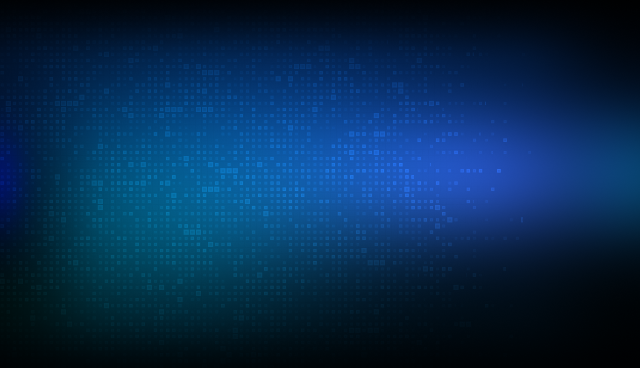
This background is drawn by a Shadertoy shader. Its source:

```glsl
float hash(vec2 p) {
    p = fract(p * vec2(0.1031, 0.1137));
    p += dot(p, p.yx + 33.33);
    return fract((p.x + p.y) * p.x * 47.3);
}

float glow(vec2 p, vec2 center, vec2 radius) {
    vec2 q = (p - center) / radius;
    return exp(-dot(q, q));
}

// Filled square with soft edges, centred on zero
float square(vec2 p, float halfSize, float soft) {
    vec2 side = smoothstep(halfSize + soft, halfSize - soft, abs(p));
    return side.x * side.y;
}

// Overlapping pools of light
vec3 backdrop(vec2 uv) {
    vec3 color = vec3(0.0, 0.014, 0.03);
    color += vec3(0.0, 0.06, 0.09) * glow(uv, vec2(0.50, 0.48), vec2(0.60, 0.42));
    color += vec3(0.01, 0.09, 0.25) * glow(uv, vec2(0.45, 0.74), vec2(0.55, 0.27));
    color += vec3(0.0, 0.25, 0.31) * glow(uv, vec2(0.25, 0.42), vec2(0.25, 0.30))
           * smoothstep(-0.04, 0.17, uv.x);
    color += vec3(0.05, 0.13, 0.26) * glow(uv, vec2(0.52, 0.50), vec2(0.21, 0.23));
    color += vec3(0.12, 0.175, 0.45) * glow(uv, vec2(0.76, 0.52), vec2(0.20, 0.18));
    color += vec3(0.0, 0.16, 0.21) * glow(uv, vec2(1.02, 0.52), vec2(0.12, 0.16));
    color += vec3(0.0, 0.0, 0.24) * glow(uv, vec2(0.0, 0.51), vec2(0.04, 0.13));
    color += vec3(0.0, 0.02, 0.0) * glow(uv, vec2(0.03, 0.17), vec2(0.15, 0.15));

    // Darken the upper and lower borders and the right corners
    color *= smoothstep(1.07, 0.83, uv.y) * smoothstep(-0.12, 0.15, uv.y);
    float corner = smoothstep(0.8, 1.0, uv.x) * smoothstep(0.12, 0.4, abs(uv.y - 0.52));
    return color * (1.0 - 0.6 * corner);
}

// Brightness of the grid of small tiles
float tiles(vec2 uv, float aspect) {
    vec2 grid = uv * vec2(aspect, 1.0) * 60.0 + vec2(0.15, 0.35);
    vec2 cell = floor(grid);
    vec2 p = fract(grid) - 0.5;
    float soft = 30.0 / iResolution.y;
    float pick = hash(cell + 7.0);
    float tone = hash(cell + 91.0);

    // Layered sines gather the tiles into loose patches
    float patches = 0.5 + 0.25 * sin(cell.x * 0.31 + 1.7 * sin(cell.y * 0.23))
                  + 0.25 * sin(cell.y * 0.47 + 1.3 * sin(cell.x * 0.19));
    float presence = smoothstep(0.80, 0.62, uv.x + 0.06 * sin(cell.y * 2.3));
    float shown = step(pick + 0.03, presence * (0.65 + 0.33 * patches));

    // Most tiles are small; a few fill their cell and form short runs
    float run = step(0.965, hash(floor(cell / vec2(3.0, 1.0)) + 23.0));
    float large = max(step(0.97, tone), run * step(0.35, tone));
    float size = mix(0.20 + 0.09 * tone, 0.42, large);
    float body = square(p, size, soft);
    float core = square(p, size * 0.5, soft);
    float level = mix(0.15 + 0.45 * tone * tone + 0.2 * patches, 0.55, large);
    float seam = 1.0 - square(p, 0.45, soft);
    return shown * level * (body - 0.35 * core) - 0.05 * presence * seam;
}

void mainImage(out vec4 fragColor, in vec2 fragCoord) {
    vec2 uv = fragCoord / iResolution.xy;
    vec3 color = backdrop(uv);

    // Tiles brighten the light beneath them
    float light = tiles(uv, iResolution.x / iResolution.y);
    vec3 tileTint = color * 0.36 + vec3(0.01, 0.035, 0.04) * smoothstep(0.0, 0.25, uv.y);
    color += tileTint * light * smoothstep(1.05, 0.75, uv.y);

    // Slight dither against banding
    color += (hash(floor(fragCoord)) - 0.5) / 255.0;
    fragColor = vec4(clamp(color, 0.0, 1.0), 1.0);
}
```
